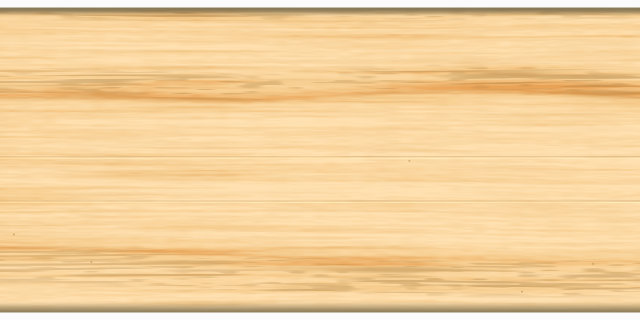
Reproduce this texture procedurally as a WebGL 1 fragment shader.

```glsl
precision highp float;
// A pale pine board with horizontal grain, amber ridges and shaded long edges.
uniform vec2 u_resolution;

const vec3 PAPER = vec3(0.985);
const vec3 CREAM = vec3(1.0, 0.88, 0.69);
const vec3 HONEY = vec3(0.965, 0.80, 0.555);
const vec3 AMBER = vec3(0.92, 0.655, 0.36);
const vec3 BROWN = vec3(0.66, 0.49, 0.25);
const vec3 OLIVE = vec3(0.52, 0.46, 0.33);
const float BOARD_LOW = 0.0235;
const float BOARD_HIGH = 0.9765;

float hash(vec2 p) {
  return fract(sin(dot(p, vec2(127.1, 311.7))) * 43758.5453);
}

float noise(vec2 p) {
  vec2 i = floor(p), f = fract(p);
  f = f * f * (3.0 - 2.0 * f);
  return mix(mix(hash(i), hash(i + vec2(1.0, 0.0)), f.x),
             mix(hash(i + vec2(0.0, 1.0)), hash(i + 1.0), f.x), f.y);
}

// Noise drawn out along the board.
float grain(vec2 p, vec2 frequency, float seed) {
  return noise(p * frequency + seed);
}

// Peak at zero with a separate fade length on each side.
float ridge(float d, float above, float below) {
  return exp(-abs(d) / (d > 0.0 ? above : below));
}

// Soft-edged strip between two heights.
float strip(float y, float low, float high, float soft) {
  return smoothstep(low - soft, low + soft, y)
       * (1.0 - smoothstep(high - soft, high + soft, y));
}

// Sparse dark flecks, at most one per cell.
float flecks(vec2 p, float cells, float radius, float pixel) {
  vec2 cell = floor(p * cells);
  vec2 center = 0.2 + 0.6 * vec2(hash(cell + 17.0), hash(cell + 53.0));
  float d = length(p - (cell + center) / cells);
  return step(0.96, hash(cell + 91.0))
       * (1.0 - smoothstep(radius - pixel, radius + pixel, d));
}

vec3 woodTone(float t) {
  vec3 color = mix(CREAM, HONEY, clamp(t * 2.0, 0.0, 1.0));
  return mix(color, AMBER, clamp(t * 2.0 - 1.0, 0.0, 1.1));
}

void main() {
  float pixel = 1.0 / u_resolution.y;
  vec2 p = gl_FragCoord.xy * pixel;

  // Gently wandering grain direction
  float drift = 0.012 * (grain(p, vec2(1.6, 4.0), 7.0) - 0.5);
  vec2 q = vec2(p.x, p.y + drift);

  // Heights measured from the two main ridges
  float upper = q.y - 0.705 - 0.017 * sin(4.2 * (p.x - 1.05)) * smoothstep(0.0, 0.9, p.x);
  float lower = q.y - 0.225 + 0.038 * smoothstep(0.0, 1.1, p.x);

  // Grain from broad bands down to fibre
  float broad = grain(q, vec2(0.6, 10.0), 3.0);
  float medium = grain(q, vec2(1.1, 48.0), 19.0);
  float fine = grain(q, vec2(3.0, 135.0), 41.0);
  float fibre = grain(q, vec2(26.0, 210.0), 57.0);
  float tone = 0.16 + 0.20 * (broad - 0.5) + 0.17 * (medium - 0.5)
             + 0.30 * (fine - 0.5) + 0.20 * (fibre - 0.5);
  tone += 0.26 * smoothstep(0.6, 0.9, grain(q, vec2(1.7, 95.0), 71.0));

  // Amber ridges and the streaked wood beside them
  float sway = grain(q, vec2(1.8, 3.0), 67.0);
  float upperZone = strip(upper, 0.0, 0.075, 0.022);
  float lowerZone = strip(lower, -0.105, 0.0, 0.016);
  float topZone = strip(q.y, 0.945, 0.99, 0.014);
  float upperGlow = ridge(upper, 0.030, 0.018) * (0.65 + 0.35 * sway);
  float lowerGlow = ridge(lower, 0.022, 0.014) * (0.65 + 0.35 * sway);
  tone += 0.80 * (upperGlow + lowerGlow);
  tone += (upperZone + lowerZone) * (0.06 + 0.42 * medium * sway);
  tone += topZone * 0.55 * sway;
  vec3 color = woodTone(clamp(tone, 0.0, 1.05));

  // Thin brown lines and short dashes, strongest in the streaked zones
  float lines = smoothstep(0.52, 0.85, grain(q, vec2(3.2, 150.0), 83.0));
  float dashes = smoothstep(0.55, 0.9, grain(q, vec2(14.0, 165.0), 37.0));
  float zones = min(upperZone + lowerZone + topZone, 1.0);
  float streak = max(lines, 0.8 * dashes);
  color = mix(color, BROWN, streak * (0.04 + 0.46 * zones * (0.45 + 0.55 * sway)));

  // Two straight hairline seams with a pale lip below
  for (int i = 0; i < 2; i++) {
    float d = p.y - 0.372 - 0.138 * float(i);
    float width = max(0.0025, pixel);
    float wear = 0.3 + 0.7 * grain(p, vec2(7.0, 1.0), 29.0);
    color = mix(color, BROWN, 0.40 * wear * (1.0 - smoothstep(0.0, width, abs(d))));
    color += 0.05 * (1.0 - smoothstep(0.0, width, abs(d + 1.5 * width)));
  }
  color = mix(color, BROWN, 0.6 * flecks(p, 9.0, 0.0025, pixel));

  // Rounded long edges falling into shade
  float topShade = 1.0 - smoothstep(0.004, 0.030, BOARD_HIGH - p.y);
  float lowShade = 1.0 - smoothstep(-0.004, 0.038, p.y - BOARD_LOW);
  color = mix(color, OLIVE, max(topShade, lowShade) * 0.95);

  // Board on white
  float board = strip(p.y, BOARD_LOW, BOARD_HIGH, 0.7 * pixel);
  gl_FragColor = vec4(mix(PAPER, clamp(color, 0.0, 1.0), board), 1.0);
}
```
